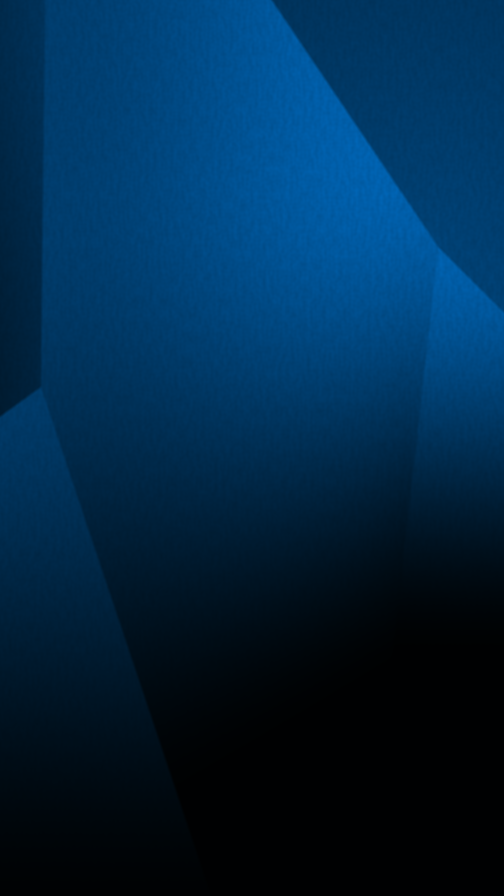
This background is drawn by a Shadertoy shader. Its source:

```glsl
// Large folded facets in deep blue, lit from the upper right and fading to black.
// Signed line distances cut the canvas into facets; each has its own brightness
// ramp, and stretched gradient noise adds a fine woven grain.

const vec3 BLUE = vec3(0.0, 0.555, 1.0);
const float TALL = 16.0 / 9.0;      // design height in canvas widths
const float EDGE_SOFTNESS = 0.004;

// Corners of the folds, as fractions of the canvas
const vec2 LEFT_TOP    = vec2(0.090, 1.000);
const vec2 LEFT_KNOT   = vec2(0.081, 0.568);
const vec2 LEFT_RIM    = vec2(0.000, 0.535);
const vec2 LEFT_FOOT   = vec2(0.382, 0.0625);
const vec2 RIGHT_TOP   = vec2(0.539, 1.000);
const vec2 RIGHT_KNOT  = vec2(0.870, 0.724);
const vec2 RIGHT_RIM   = vec2(1.000, 0.716);
const vec2 RIGHT_LOWER = vec2(1.000, 0.651);
const vec2 RIGHT_FOOT  = vec2(0.787, 0.310);

// Soft mask of the half plane to the left of the direction a -> b
float leftOf(vec2 uv, vec2 a, vec2 b, float softness) {
    vec2 scale = vec2(1.0, TALL);
    vec2 along = normalize((b - a) * scale);
    vec2 offset = (uv - a) * scale;
    float dist = along.x * offset.y - along.y * offset.x;
    return smoothstep(-softness, softness, dist);
}

// Pseudo-random unit gradient for a lattice cell
vec2 cellGradient(vec2 cell) {
    vec3 q = fract(cell.xyx * vec3(0.1031, 0.1030, 0.0973));
    q += dot(q, q.yzx + 33.33);
    float angle = 6.2832 * fract((q.x + q.y) * q.z);
    return vec2(cos(angle), sin(angle));
}

float gradientNoise(vec2 p) {
    vec2 cell = floor(p);
    vec2 f = fract(p);
    vec2 w = f * f * f * (f * (f * 6.0 - 15.0) + 10.0);
    vec2 e = vec2(1.0, 0.0);
    float low = mix(dot(cellGradient(cell), f),
                    dot(cellGradient(cell + e.xy), f - e.xy), w.x);
    float high = mix(dot(cellGradient(cell + e.yx), f - e.yx),
                     dot(cellGradient(cell + e.xx), f - e.xx), w.x);
    return mix(low, high, w.y);
}

// Central facet: its fade starts higher and runs steeper toward the right
float centreLight(vec2 uv) {
    float across = clamp((uv.x - 0.1) / 0.7, 0.0, 1.0);
    float peak = mix(0.42, 0.68, smoothstep(0.08, 0.8, uv.x));
    return peak * smoothstep(0.25 * across, 0.80 + 0.03 * across, uv.y);
}

// Left side: a dim upright strip above a brighter sloping facet
float leftLight(vec2 uv, float softness) {
    float strip = mix(0.18, 0.29, smoothstep(0.5, 1.0, uv.y)) + 0.65 * uv.x;
    float slope = 0.44 * smoothstep(-0.05, 0.68, uv.y);
    return mix(slope, strip, leftOf(uv, LEFT_RIM, LEFT_KNOT, softness));
}

// Right side: a fading facet, a small wedge and a flat upper facet
float rightLight(vec2 uv, float softness) {
    float reach = length((uv - RIGHT_KNOT) * vec2(1.0, TALL));
    float lower = 0.68 * smoothstep(0.26, 0.76, uv.y);
    float wedge = 0.44;
    float upper = 0.45 - 0.17 * reach;
    float light = mix(lower, wedge, leftOf(uv, RIGHT_KNOT, RIGHT_LOWER, softness));
    return mix(light, upper, leftOf(uv, RIGHT_KNOT, RIGHT_RIM, softness));
}

void mainImage(out vec4 fragColor, in vec2 fragCoord) {
    vec2 uv = fragCoord / iResolution.xy;
    float softness = max(EDGE_SOFTNESS, 0.75 / iResolution.x);

    // Each side is the union of the half planes meeting at its knot
    float leftSide = max(leftOf(uv, LEFT_KNOT, LEFT_TOP, softness),
                         leftOf(uv, LEFT_FOOT, LEFT_KNOT, softness));
    float rightSide = max(leftOf(uv, RIGHT_TOP, RIGHT_KNOT, softness),
                          leftOf(uv, RIGHT_KNOT, RIGHT_FOOT, softness));

    float light = centreLight(uv);
    light = mix(light, leftLight(uv, softness), leftSide);
    light = mix(light, rightLight(uv, softness), rightSide);

    // Woven grain: tall threads plus finer specks
    vec2 p = uv * vec2(1.0, TALL);
    float grain = gradientNoise(p * vec2(125.0, 42.0))
                + 0.7 * gradientNoise(p * 137.0 + 19.7);
    light *= 1.0 + 0.07 * grain;

    fragColor = vec4(BLUE * light + vec3(0.0, 0.004, 0.006), 1.0);
}
```
